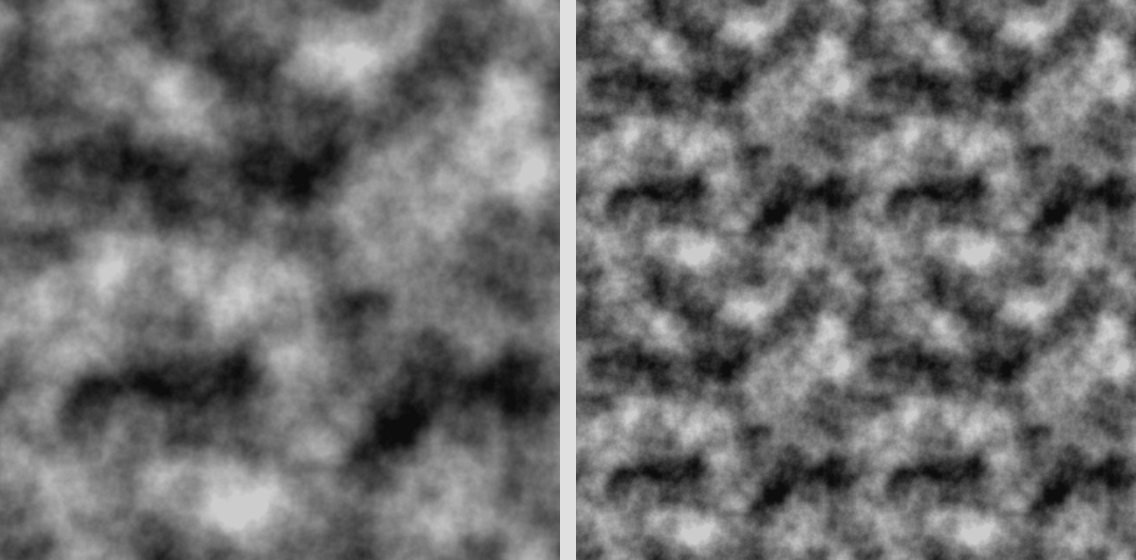
Left, the tile; right, the same tile 2 across and 2 down.
This texture is drawn by a Shadertoy shader. Its source:

```glsl
const int   BASE_CELLS = 5;      // cells across the tile in the coarsest layer
const int   OCTAVES    = 6;
const float GAIN       = 0.52;   // strength of each layer relative to the last
const float MEAN_GREY  = 0.426;
const float CONTRAST   = 0.60;
const float DARKEST    = 0.05;
const float LIGHTEST   = 0.80;
const vec2  LAYER_SHIFT = vec2(0.37, 0.61);  // keeps the lattices from lining up
const uint  SEED       = 17u;
const float TAU        = 6.2831853;

// Integer hash of a lattice point, returned as a random unit vector
vec2 randomGradient(ivec2 cell, int layer) {
    uvec2 h = uvec2(cell) + uvec2(SEED, 31u * uint(layer + 1));
    h = h * 1664525u + 1013904223u;
    h.x += h.y * 1664525u;
    h.y += h.x * 1664525u;
    h ^= h >> 16u;
    h.x += h.y * 1664525u;
    h.y += h.x * 1664525u;
    h ^= h >> 16u;
    float angle = TAU * float(h.x & 65535u) / 65536.0;
    return vec2(cos(angle), sin(angle));
}

// Contribution of one cell corner; the lattice wraps at the period
float cornerSlope(ivec2 cell, ivec2 corner, vec2 local, int period, int layer) {
    ivec2 wrapped = (cell + corner) % period;
    return dot(randomGradient(wrapped, layer), local - vec2(corner));
}

// Tiling gradient noise with zero mean
float gradientNoise(vec2 p, int period, int layer) {
    ivec2 cell = ivec2(floor(p));
    vec2 f = fract(p);
    vec2 blend = f * f * f * (f * (f * 6.0 - 15.0) + 10.0);
    float low = mix(cornerSlope(cell, ivec2(0, 0), f, period, layer),
                    cornerSlope(cell, ivec2(1, 0), f, period, layer), blend.x);
    float high = mix(cornerSlope(cell, ivec2(0, 1), f, period, layer),
                     cornerSlope(cell, ivec2(1, 1), f, period, layer), blend.x);
    return mix(low, high, blend.y);
}

// Layers of noise, each with twice as many cells as the last
float cloud(vec2 uv) {
    float sum = 0.0;
    float strength = 1.0;
    int period = BASE_CELLS;
    for (int layer = 0; layer < OCTAVES; layer++) {
        vec2 p = uv * float(period) + LAYER_SHIFT * float(layer);
        sum += strength * gradientNoise(p, period, layer);
        strength *= GAIN;
        period *= 2;
    }
    return sum;
}

void mainImage(out vec4 fragColor, in vec2 fragCoord) {
    vec2 uv = fragCoord / iResolution.xy;
    float grey = MEAN_GREY + CONTRAST * cloud(uv);
    fragColor = vec4(vec3(clamp(grey, DARKEST, LIGHTEST)), 1.0);
}
```
